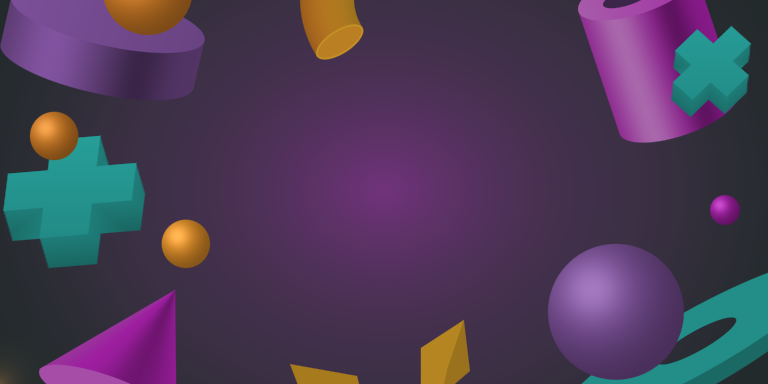
Reproduce this background procedurally as a Shadertoy shader.

```glsl
const vec3 GLOW = vec3(0.44, 0.20, 0.48);
const vec3 BASE = vec3(0.205, 0.185, 0.24);
const vec3 VIGNETTE = vec3(0.135, 0.165, 0.17);
const vec3 TEAL = vec3(0.14, 0.57, 0.55);
const vec3 PURPLE = vec3(0.42, 0.27, 0.52);
const vec3 MAGENTA = vec3(0.62, 0.12, 0.63);
const vec3 LILAC = vec3(0.66, 0.40, 0.67);
const vec3 ORANGE = vec3(0.72, 0.43, 0.13);
const vec3 YELLOW = vec3(0.71, 0.52, 0.13);
const vec2 GLOW_CENTER = vec2(1.0, 0.505);
const float ARM_WIDTH = 0.38;
const int EXTRUDE_STEPS = 16;

float pixel;

void paint(inout vec3 col, vec3 tint, float d) {
    col = mix(col, tint, clamp(0.5 - d / pixel, 0.0, 1.0));
}

// Distance functions
float ellipse(vec2 q, vec2 r) {
    q = abs(q) + 1e-5;
    float k = length(q / r);
    return k * (k - 1.0) / length(q / (r * r));
}

vec2 toAxes(vec2 q, vec2 side) {
    return vec2(dot(q, side), dot(q, vec2(-side.y, side.x)));
}

float edge(vec2 p, vec2 a, vec2 b) {
    vec2 e = normalize(b - a);
    return dot(p - a, vec2(-e.y, e.x));
}

// Convex quad with clockwise corners
float quad(vec2 p, vec2 a, vec2 b, vec2 c, vec2 d) {
    return max(max(edge(p, a, b), edge(p, b, c)), max(edge(p, c, d), edge(p, d, a)));
}

float plusShape(vec2 q) {
    q = abs(q);
    return max(max(q.x, q.y) - 1.0, min(q.x, q.y) - ARM_WIDTH);
}

// Solids
void ball(inout vec3 col, vec2 p, vec2 center, float r, vec3 tint) {
    vec2 q = (p - center) / r;
    float away = length(q - vec2(-0.35, 0.33));
    vec3 c = tint * mix(1.12, 0.68, smoothstep(0.1, 1.5, away));
    c += 0.17 * exp(-5.0 * away * away);
    paint(col, c, (length(q) - 1.0) * r);
}

void cylinder(inout vec3 col, vec2 p, vec2 top, vec2 base, vec2 r, vec3 lit, vec3 tint) {
    vec2 axis = normalize(top - base);
    vec2 side = vec2(axis.y, -axis.x);
    vec2 q = toAxes(p - base, side);
    float u = q.x / r.x;
    vec3 c = mix(tint * 0.85, lit, exp(-5.0 * pow(u + 0.48, 2.0)));
    c *= 1.0 - 0.3 * exp(-14.0 * pow(u - 0.42, 2.0));
    q.y -= clamp(q.y, 0.0, length(top - base));
    paint(col, c, ellipse(q, r));
    vec3 face = mix(tint, lit, 0.55 - 0.3 * u);
    paint(col, face, ellipse(toAxes(p - top, side), r));
}

void cross3D(inout vec3 col, vec2 p, vec2 center, vec2 armX, vec2 armY, vec2 depth) {
    mat2 toLocal = inverse(mat2(armX, armY));
    float size = min(length(armX), length(armY));
    float front = plusShape(toLocal * (p - center)) * size;
    float body = front;
    for (int i = 1; i <= EXTRUDE_STEPS; i++) {
        vec2 shift = depth * float(i) / float(EXTRUDE_STEPS);
        body = min(body, plusShape(toLocal * (p - center - shift)) * size);
    }
    float fade = clamp(front / length(depth), 0.0, 1.0);
    paint(col, TEAL * mix(0.86, 0.7, fade), body);
    paint(col, TEAL * (1.02 + 0.5 * (p.y - center.y)), front);
}

void ringSlab(inout vec3 col, vec2 p) {
    vec2 q = p - vec2(1.815, 0.112), side = vec2(0.871, 0.491);
    vec2 size = vec2(0.404, 0.081);
    float hole = ellipse(toAxes(q, side), vec2(0.117, 0.026));
    float lower = ellipse(toAxes(q + vec2(0.0, 0.047), side), size);
    paint(col, TEAL * 0.72, max(lower, -hole));
    paint(col, TEAL * 0.97, max(ellipse(toAxes(q, side), size), -hole));
}

void bentTube(inout vec3 col, vec2 p) {
    vec2 q = p - vec2(1.065, 1.005), toEnd = vec2(-0.845, -0.535);
    float across = (length(q) - 0.2135) / 0.0703;
    float d = max((abs(across) - 1.0) * 0.0703, dot(q, vec2(0.535, -0.845)));
    paint(col, mix(YELLOW, ORANGE, 0.5 + 0.5 * across) * (0.98 - 0.14 * across * across), d);
    float end = ellipse(toAxes(q - toEnd * 0.2135, toEnd), vec2(0.0703, 0.031));
    paint(col, YELLOW * 1.08, end);
    paint(col, mix(ORANGE, YELLOW, 0.65) * 1.02, end + 0.005);
}

void cone(inout vec3 col, vec2 p) {
    vec2 apex = vec2(0.456, 0.245), left = vec2(0.102, 0.039);
    vec2 q = p - apex;
    float t = q.x / min(q.y, -1e-3) / 1.72;
    vec3 c = MAGENTA * (1.0 - 0.3 * exp(-20.0 * pow(t - 0.25, 2.0)));
    c = mix(c, LILAC * 0.85, 0.35 * smoothstep(0.65, 1.0, t));
    paint(col, c, quad(p, apex, vec2(0.46, -0.095), vec2(0.3, -0.2), left));
    float base = ellipse(toAxes(p - vec2(0.281, -0.03), vec2(0.94, -0.342)), vec2(0.19, 0.05));
    paint(col, mix(MAGENTA, LILAC, 0.65), base);
}

void mainImage(out vec4 fragColor, in vec2 fragCoord) {
    vec2 p = fragCoord / iResolution.y;
    pixel = 1.2 / iResolution.y;

    // Backdrop
    float d = length((p - GLOW_CENTER) * vec2(0.8, 1.0));
    vec3 col = mix(GLOW, BASE, 1.0 - exp(-3.2 * d * (0.75 + d)));
    col = mix(col, VIGNETTE, smoothstep(0.5, 0.95, d));
    col += 0.35 * ORANGE * exp(-28.0 * length(p));

    // Upper shapes
    cylinder(col, p, vec2(0.281, 0.951), vec2(0.253, 0.828), vec2(0.258, 0.07), PURPLE * 1.2, PURPLE * 0.9);
    ball(col, p, vec2(0.385, 1.026), 0.117, ORANGE);
    bentTube(col, p);
    cylinder(col, p, vec2(1.659, 1.021), vec2(1.766, 0.703), vec2(0.161, 0.057), LILAC, MAGENTA);
    paint(col, PURPLE * 0.55, ellipse(toAxes(p - vec2(1.635, 1.008), vec2(0.948, 0.319)), vec2(0.068, 0.021)));
    cross3D(col, p, vec2(1.854, 0.836), vec2(0.076, 0.073), vec2(-0.067, 0.06), vec2(-0.005, -0.045));

    // Side shapes
    cross3D(col, p, vec2(0.182, 0.513), vec2(0.167, 0.014), vec2(0.016, 0.128), vec2(0.023, -0.078));
    ball(col, p, vec2(0.141, 0.646), 0.063, ORANGE);
    ball(col, p, vec2(0.484, 0.365), 0.063, mix(ORANGE, YELLOW, 0.3) * 1.08);
    ball(col, p, vec2(1.888, 0.453), 0.039, MAGENTA * 0.9);

    // Lower shapes
    cone(col, p);
    paint(col, YELLOW * 0.92, quad(p, vec2(0.755, 0.052), vec2(0.93, 0.021), vec2(0.945, -0.04), vec2(0.79, -0.04)));
    vec2 tip = vec2(1.208, 0.167);
    paint(col, YELLOW, quad(p, tip, vec2(1.16, -0.05), vec2(1.096, -0.05), vec2(1.096, 0.094)));
    paint(col, YELLOW * 0.85, quad(p, tip, vec2(1.224, 0.034), vec2(1.15, -0.03), vec2(1.165, 0.04)));
    ringSlab(col, p);
    ball(col, p, vec2(1.604, 0.188), 0.177, PURPLE);

    fragColor = vec4(col, 1.0);
}
```
